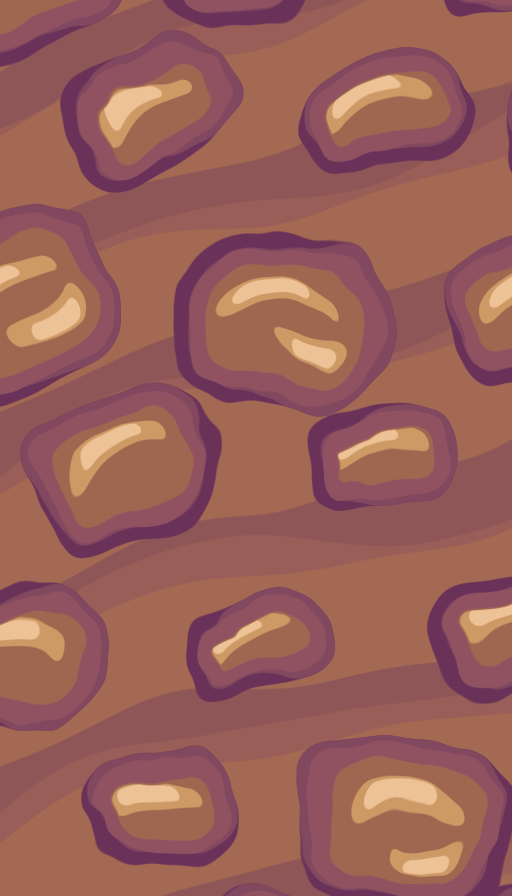
A Shadertoy shader for this texture:

```glsl
// Hand-painted pebbles on brown earth crossed by long slanted brush strokes.
// Stones sit on a jittered, staggered grid; each is a wobbly rounded box with
// a shaded crescent, a two-tone mauve rim and curved two-tone glints.

#define CELL vec2(0.285, 0.190)
#define STONE_HALF vec2(0.103, 0.079)
#define RIM_WIDTH 0.029
#define CRESCENT_WIDTH 0.016
#define GLINT_RADIUS 0.0145
#define WOBBLE 0.034
#define STROKE_SLOPE 0.32
#define STROKE_SPACING 0.20

const vec3 EARTH = vec3(0.645, 0.412, 0.322);
const vec3 STROKE_LIGHT = vec3(0.600, 0.370, 0.340);
const vec3 STROKE_DARK = vec3(0.562, 0.338, 0.340);
const vec3 STONE_FACE = vec3(0.625, 0.402, 0.312);
const vec3 MAUVE = vec3(0.565, 0.322, 0.382);
const vec3 DEEP_MAUVE = vec3(0.510, 0.282, 0.372);
const vec3 PLUM = vec3(0.415, 0.198, 0.350);
const vec3 GOLD = vec3(0.805, 0.600, 0.395);
const vec3 CREAM = vec3(0.930, 0.760, 0.590);

vec2 hash2(vec2 p) {
    p = vec2(dot(p, vec2(127.1, 311.7)), dot(p, vec2(269.5, 183.3)));
    return fract(sin(p) * 43758.55);
}

// Gradient noise, roughly -0.6 to 0.6
float gradientNoise(vec2 p) {
    vec2 i = floor(p), f = fract(p);
    vec2 u = f * f * f * (f * (f * 6.0 - 15.0) + 10.0);
    vec2 e = vec2(0.0, 1.0);
    float a = dot(hash2(i) * 2.0 - 1.0, f);
    float b = dot(hash2(i + e.yx) * 2.0 - 1.0, f - e.yx);
    float c = dot(hash2(i + e) * 2.0 - 1.0, f - e);
    float d = dot(hash2(i + 1.0) * 2.0 - 1.0, f - 1.0);
    return mix(mix(a, b, u.x), mix(c, d, u.x), u.y);
}

mat2 rotation(float angle) {
    float c = cos(angle), s = sin(angle);
    return mat2(c, s, -s, c);
}

float roundedBox(vec2 p, vec2 halfSize, float radius) {
    vec2 q = abs(p) - halfSize + radius;
    return length(max(q, 0.0)) + min(max(q.x, q.y), 0.0) - radius;
}

void paint(inout vec3 color, vec3 ink, float dist) {
    float edge = 1.0 / iResolution.y;
    color = mix(color, ink, smoothstep(edge, -edge, dist));
}

// Tapering slanted bands
float brushStroke(vec2 p, float shift, float halfWidth) {
    float bend = 0.09 * gradientNoise(p * 2.6 + 4.0);
    float v = (p.y - STROKE_SLOPE * p.x + bend) / STROKE_SPACING + shift;
    float taper = 0.24 * gradientNoise(vec2(p.x * 4.0, floor(v) * 7.3 + shift * 9.0));
    return (abs(fract(v) - 0.5) - halfWidth - taper) * STROKE_SPACING;
}

// Curved dab: a gold stroke with a shorter cream stroke inside
void paintGlint(inout vec3 color, vec2 p, float halfLength, float face) {
    p.y += 4.5 * p.x * p.x;
    float taper = 1.0 - 0.25 * p.x / halfLength;
    float gold = length(vec2(max(abs(p.x) - halfLength, 0.0), p.y));
    paint(color, GOLD, max(gold - GLINT_RADIUS * taper, face));
    p -= vec2(-0.22 * halfLength, 0.003);
    float cream = length(vec2(max(abs(p.x) - 0.62 * halfLength, 0.0), p.y));
    paint(color, CREAM, max(cream - 0.62 * GLINT_RADIUS * taper, face));
}

void paintStone(inout vec3 color, vec2 p, vec2 id) {
    vec2 r1 = hash2(id + 11.3), r2 = hash2(id + 47.9);
    float scale = mix(0.74, 1.24, r1.x);
    vec2 halfSize = STONE_HALF * scale * vec2(1.0, mix(0.86, 1.12, r2.y));
    vec2 q = rotation((r1.y - 0.65) * 0.9) * p;
    float d = roundedBox(q, halfSize, halfSize.y * 0.78);
    if (d > 0.01) return;

    // Rim, with the dark crescent facing away from the light
    float shadeAngle = -2.2 + (r2.x - 0.5) * 2.6;
    vec2 shadeDir = vec2(cos(shadeAngle), sin(shadeAngle));
    float ragged = gradientNoise(p * 24.0 + id * 5.7);
    float shade = dot(normalize(p + 1e-5), shadeDir) + 0.3 * ragged;
    float crescent = CRESCENT_WIDTH * smoothstep(-0.45, 0.55, shade);
    paint(color, PLUM, d);
    paint(color, DEEP_MAUVE, d + crescent);
    paint(color, MAUVE, d + 0.5 * crescent + 0.009 + 0.008 * ragged);
    float face = d + RIM_WIDTH + 0.4 * crescent + 0.006 * ragged;
    paint(color, STONE_FACE, face);

    // Glints: one near the top, a second below on large stones
    vec2 up = vec2(0.0, halfSize.y * 0.36);
    paintGlint(color, q - up, halfSize.x * 0.45, face + 0.002);
    if (scale > 1.06) {
        vec2 low = vec2(0.2 * halfSize.x, 0.0) - q - up;
        paintGlint(color, low, halfSize.x * 0.25, face + 0.002);
    }
}

void mainImage(out vec4 fragColor, in vec2 fragCoord) {
    vec2 p = fragCoord / iResolution.y;
    vec3 color = EARTH;
    paint(color, STROKE_LIGHT, brushStroke(p, 0.12, 0.15));
    paint(color, STROKE_DARK, brushStroke(p + 0.003, 0.0, 0.12));

    // Stones, warped to look hand drawn
    vec2 warp = vec2(gradientNoise(p * 9.0), gradientNoise(p * 9.0 + 37.0));
    vec2 w = p + WOBBLE * warp + 0.006 * gradientNoise(p * 28.0);
    for (int j = -1; j <= 1; j++) {
        float row = floor(w.y / CELL.y) + float(j);
        float stagger = 0.5 * mod(row, 2.0);
        for (int i = -1; i <= 1; i++) {
            vec2 id = vec2(floor(w.x / CELL.x - stagger) + float(i), row);
            vec2 jitter = (hash2(id + 3.1) - 0.5) * vec2(0.26, 0.24);
            vec2 center = (id + vec2(stagger, 0.0) + 0.5 + jitter) * CELL;
            paintStone(color, w - center, id);
        }
    }
    fragColor = vec4(color, 1.0);
}
```
